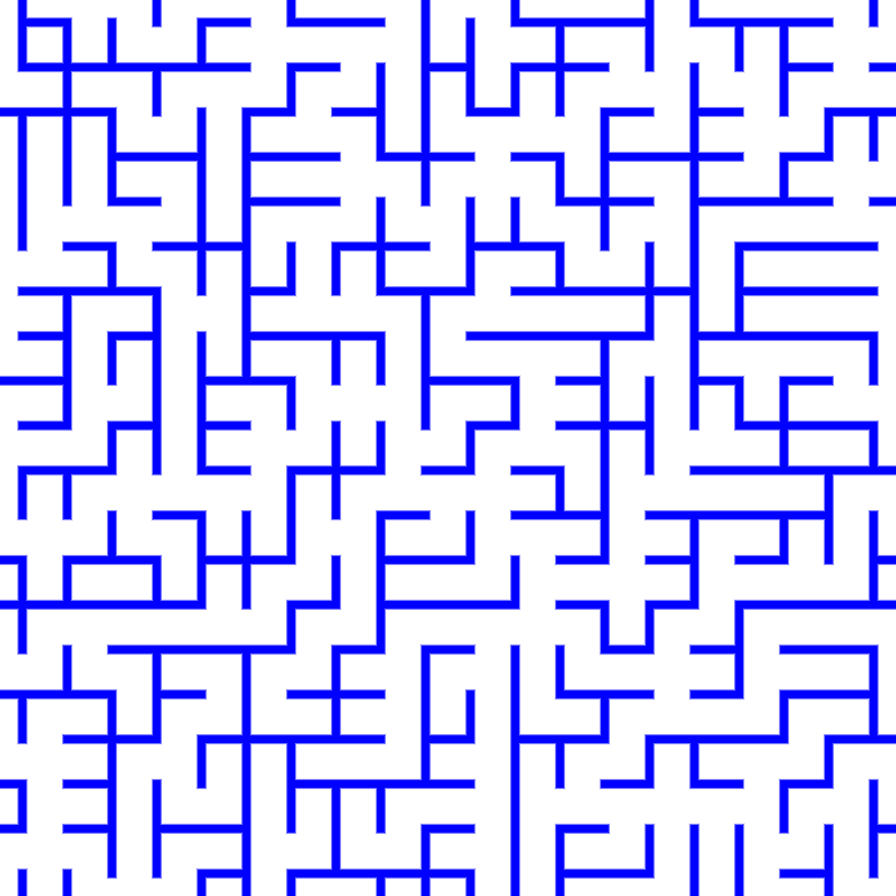
A Shadertoy shader for this pattern:

```glsl
// Blue maze walls on white: every grid node sends one wall to a random
// neighbour that lies lower on a noisy height field, so walls form trees.
// Nodes at the bottom of a dip send a wall into a neighbouring tree.

#define CELLS 20.0        // grid nodes along the canvas height
#define WALL_WIDTH 0.2    // in cells
#define EDGE_SOFT 0.0025  // edge ramp, in canvas heights
#define SLOPE 1.1         // strength of the slow hills against the noise
#define TRACE_STEPS 6     // how far a tree is followed to avoid loops
#define SEED 17.0
#define WALL_COLOR vec3(0.0, 0.0, 1.0)
#define FLOOR_COLOR vec3(1.0)

float hash(vec2 p) {
    return fract(sin(dot(p + SEED, vec2(127.1, 311.7))) * 43758.5453);
}

// The four axis directions: right, left, up, down
vec2 direction(int i) {
    float k = float(i);
    return i < 2 ? vec2(1.0 - 2.0 * k, 0.0) : vec2(0.0, 5.0 - 2.0 * k);
}

float height(vec2 node) {
    vec2 hills = sin(0.47 * node + 0.21 * node.yx + vec2(1.0, 2.6));
    return hash(node) + SLOPE * (hills.x + hills.y);
}

// Random rank of each direction at a node
float priority(vec2 node, vec2 dir) {
    return hash(node + 0.31 * dir + 53.0);
}

// Step to a random lower neighbour, zero at the bottom of a dip
vec2 descend(vec2 node) {
    vec2 downhill = vec2(0.0);
    float best = -1.0, here = height(node);
    for (int i = 0; i < 4; i++) {
        vec2 dir = direction(i);
        float rank = priority(node, dir);
        if (rank > best && height(node + dir) < here) {
            best = rank;
            downhill = dir;
        }
    }
    return downhill;
}

// Direction of the wall owned by a node
vec2 wallFrom(vec2 node) {
    vec2 wall = descend(node);
    if (wall != vec2(0.0)) return wall;

    // Bottom of a dip: join a neighbour that does not drain back here
    float best = -1.0;
    for (int i = 0; i < 4; i++) {
        vec2 dir = direction(i);
        vec2 walker = node + dir;
        for (int k = 0; k < TRACE_STEPS; k++) {
            if (walker == node) break;
            walker += descend(walker);
        }
        float rank = priority(node, dir);
        if (walker != node && rank > best) {
            best = rank;
            wall = dir;
        }
    }
    return wall;
}

void mainImage(out vec4 fragColor, in vec2 fragCoord) {
    vec2 p = fragCoord / iResolution.y * CELLS;
    vec2 node = floor(p);
    vec2 local = p - node - 0.5;
    vec2 a = abs(local);

    // The two arms of this node that face the current point
    vec2 armX = vec2(local.x < 0.0 ? -1.0 : 1.0, 0.0);
    vec2 armY = vec2(0.0, local.y < 0.0 ? -1.0 : 1.0);
    vec2 own = wallFrom(node);

    // Square joint at the node, extended along each arm that is present
    float d = max(a.x, a.y);
    if (own == armX || wallFrom(node + armX) == -armX) d = min(d, a.y);
    if (own == armY || wallFrom(node + armY) == -armY) d = min(d, a.x);

    // Soft edge, never thinner than one pixel
    float ramp = CELLS * max(EDGE_SOFT, 1.0 / iResolution.y);
    float wallMask = clamp(0.5 - (d - 0.5 * WALL_WIDTH) / ramp, 0.0, 1.0);
    fragColor = vec4(mix(FLOOR_COLOR, WALL_COLOR, wallMask), 1.0);
}
```
